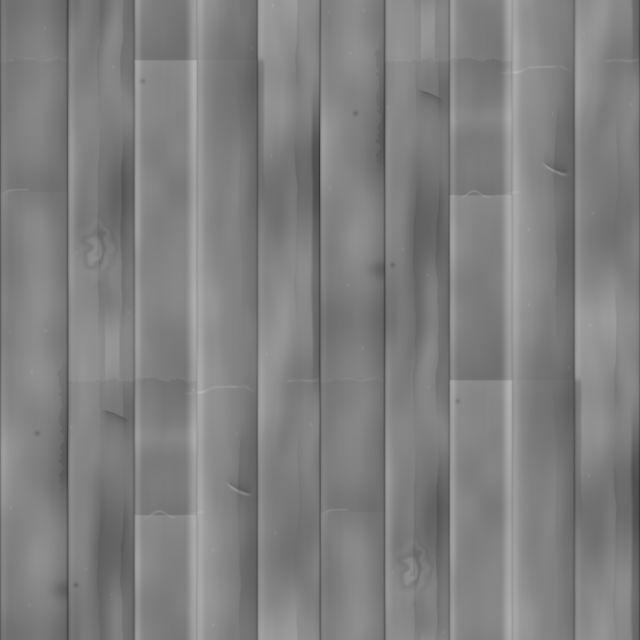
Write a WebGL 2 fragment shader that draws this texture map.

```glsl
#version 300 es
precision highp float;
// Grey height map of worn upright boards: a group of five boards is drawn twice
// across, the second group slid half the height so the map tiles both ways.
// Each board has a tone, blotches, cracks and ledges; seams and marks go on top.
#define EDGE 0.0016
#define BLOTCH 0.12
#define STREAK 0.09
#define GRAIN 0.008
#define SEAM_WIDTH 0.0018
#define SEAM_DEPTH 0.115
#define RIDGE_LIGHT 0.15
#define SEAM_DRIFT 0.004
#define LEDGE_FADE 9.0
#define SCRATCH_LIGHT 0.07

uniform vec2 u_resolution;
out vec4 fragColor;

const float SEAM[6] = float[6](0.0, 0.1035, 0.206, 0.304, 0.4, 0.5);
const float SEAM_DARK[6] = float[6](1.0, 1.1, 0.75, 0.45, 0.75, 1.0);
const float TONE[5] = float[5](0.52, 0.468, 0.497, 0.528, 0.512);
const float STREAKY[5] = float[5](0.15, 1.0, 0.1, 0.6, 1.0);
// Scratches: centre x, centre y, half length
const vec3 SCRATCH[5] = vec3[5](vec3(0.05, 0.091, 0.046), vec3(0.026, 0.298, 0.022),
    vec3(0.34, 0.609, 0.062), vec3(0.27, 0.803, 0.055), vec3(0.472, 0.59, 0.03));
const vec2 PIT[3] = vec2[3](vec2(0.057, 0.677), vec2(0.219, 0.127), vec2(0.116, 0.914));

float hash(vec2 p) { return fract(sin(dot(p, vec2(127.1, 311.7))) * 43758.5453); }

// Value noise that wraps vertically after a whole number of cells
float noise(vec2 p, float period) {
    vec2 i = floor(p), f = fract(p);
    f = f * f * (3.0 - 2.0 * f);
    float y0 = mod(i.y, period), y1 = mod(i.y + 1.0, period);
    return mix(mix(hash(vec2(i.x, y0)), hash(vec2(i.x + 1.0, y0)), f.x),
               mix(hash(vec2(i.x, y1)), hash(vec2(i.x + 1.0, y1)), f.x), f.y);
}

float bump(float d, float w) { return exp(-d * d / (w * w)); }
float rise(float d) { return smoothstep(-EDGE, EDGE, d); }
float span(float v, float a, float b, float soft) {
    return smoothstep(a - soft, a + soft, v) * (1.0 - smoothstep(b - soft, b + soft, v));
}
// Sharp on one side, fading out on the other
float lap(float d, float w) { return rise(d) * exp(-max(d, 0.0) / w); }
// Jump in height at one level, easing off above and below
float ledge(float v, float level) {
    float d = fract(v - level + 0.5) - 0.5;
    return mix(-1.0, 1.0, rise(d)) * exp(-abs(d) * LEDGE_FADE);
}

float board(int id, float x, float v) {
    float t = (x - SEAM[id]) / (SEAM[id + 1] - SEAM[id]);
    float seed = float(id) * 17.0;
    float wave = 0.011 * (noise(vec2(seed + 5.5, v * 9.0), 9.0) - 0.5)
               + 0.004 * (noise(vec2(seed + 8.5, v * 34.0), 34.0) - 0.5);
    float ragged = v + 0.007 * (noise(vec2(x * 70.0, 2.0), 64.0) - 0.5)
                     + 0.004 * (noise(vec2(x * 230.0, 5.0), 64.0) - 0.5);
    // Cracks open and close along their length
    float open = 0.15 + 1.1 * smoothstep(0.25, 0.85, noise(vec2(seed + t * 1.5, v * 11.0), 11.0));
    float lean = t + 0.5 * (noise(vec2(seed + 2.5, v * 8.0), 8.0) - 0.5);
    float g = TONE[id];
    g += BLOTCH * (id == 2 ? 0.5 : 1.0) * (noise(vec2(lean * 1.4 + seed, v * 7.0), 7.0) - 0.5);
    g += 0.4 * BLOTCH * (noise(vec2(lean * 2.6 + seed, v * 17.0), 17.0) - 0.5);
    g += STREAK * STREAKY[id] * (noise(vec2(lean * 4.0 + seed, v * 6.0), 6.0) - 0.5);
    g += GRAIN * (noise(vec2(t * 13.0 + seed, v * 14.0), 14.0) - 0.5);
    if (id == 0) {          // smooth, with a ragged stained right edge
        g -= 0.07 * smoothstep(0.55, 1.0, t);
        float torn = 0.007 * noise(vec2(3.0, v * 60.0), 60.0) + 0.006 * noise(vec2(6.0, v * 190.0), 190.0);
        g -= 0.035 * rise(x - 0.086 - torn) * span(v, 0.57, 0.76, 0.02);
        g -= 0.08 * bump(x - 0.096, 0.018) * bump(v - 0.921, 0.014);
        g += 0.01 * ledge(v, 0.3) - 0.008 * ledge(ragged, 0.094);
    } else if (id == 1) {   // split and knotted
        g -= 0.04 * open * lap(x - 0.152 - wave, 0.009);
        g -= 0.06 * open * lap(x - 0.188 - wave, 0.013);
        g += 0.07 * span(x, 0.161, 0.183, 0.002) * span(v, 0.5, 0.589, 0.04);
        g -= 0.014 * ledge(ragged, 0.594);
    } else if (id == 2) {   // flat lengths, light ridge at the right
        g += 0.05 * ledge(v, 0.094) - 0.02 * ledge(ragged, 0.594) + 0.04 * ledge(v, 0.805);
        g += 0.045 * bump(v - 0.685, 0.022);
        g += RIDGE_LIGHT * smoothstep(0.8, 0.97, t);
        g += 0.05 * bump(t - 0.04, 0.06);
    } else if (id == 3) {   // slopes from light to dark
        g += 0.09 * exp(-t * 5.0) - 0.05 * t;
        g -= 0.035 * open * lap(x - 0.372 - wave, 0.02);
        g -= 0.04 * smoothstep(0.7, 1.0, t);
        g += 0.006 * ledge(v, 0.094);
    } else {                // streaked, with deep splits on both sides
        g -= 0.1 * (1.0 - smoothstep(-0.003, 0.003, x - 0.411 - wave * 0.4)) * smoothstep(0.086, 0.1, v)
           * (1.0 - smoothstep(0.2, 0.36, v));
        g -= 0.1 * smoothstep(-0.003, 0.003, x - 0.488 - wave * 0.4) * span(v, 0.16, 0.57, 0.07);
        g -= 0.045 * open * lap(x - 0.463 - wave, 0.008);
    }
    return g;
}

// Scratches, pits, knot, lifted splinters and specks
float marks(vec2 p) {
    float g = 0.0;
    for (int i = 0; i < 5; i++) {
        vec2 d = p - SCRATCH[i].xy;
        d.y += 0.012 * (noise(vec2(p.x * 45.0, float(i)), 64.0) - 0.5);
        float worn = noise(vec2(p.x * 80.0, float(i) + 9.0), 64.0);
        g += SCRATCH_LIGHT * worn * bump(d.y, 0.002) * (1.0 - smoothstep(0.6, 1.0, abs(d.x) / SCRATCH[i].z));
    }
    for (int i = 0; i < 3; i++) g -= 0.09 * bump(length(p - PIT[i]), 0.004);
    vec2 k = (p - vec2(0.15, 0.39)) / vec2(0.021, 0.037);
    float r = length(k) + 0.7 * (noise(p * 80.0, 80.0) - 0.5);
    g += exp(-r * r * 0.9) * (0.05 * sin(r * 7.0 + k.x * 2.0) - 0.01);
    vec2 c = p - vec2(0.371, 0.768);
    float lip = c.y - 0.45 * c.x + 9.0 * c.x * c.x;
    float reach = 1.0 - smoothstep(0.01, 0.023, abs(c.x));
    g += reach * (0.1 * bump(lip, 0.0026) - 0.08 * lap(-lip - 0.002, 0.009));
    c = p - vec2(0.176, 0.646);
    lip = c.y - 0.4 * c.x - 5.0 * c.x * c.x;
    g -= 0.11 * lap(lip, 0.01) * (1.0 - smoothstep(0.01, 0.023, abs(c.x)));
    vec2 cell = floor(p * 32.0);
    vec2 spot = 0.2 + 0.6 * vec2(hash(cell + 3.1), hash(cell + 7.7));
    float speck = bump(length((fract(p * 32.0) - spot) * vec2(1.0, 0.7)), 0.055);
    return g + 0.04 * step(0.95, hash(cell + 1.3)) * speck;
}

void main() {
    vec2 uv = gl_FragCoord.xy / u_resolution;
    float group = floor(uv.x * 2.0);
    float x = uv.x - 0.5 * group;
    float v = fract(1.0 - uv.y + 0.5 * group);
    x += SEAM_DRIFT * (2.0 * group - 1.0) * sin(x * 6.2832);
    // Boards from left to right, each overlapping the last
    float shade = board(4, x + 0.5, v);
    for (int i = 0; i < 5; i++) shade = mix(shade, board(i, x, v), rise(x - SEAM[i]));
    shade += marks(vec2(x, v));
    for (int i = 0; i < 6; i++) {
        float d = x - SEAM[i];
        shade -= SEAM_DEPTH * SEAM_DARK[i] * bump(d, SEAM_WIDTH);
        shade -= 0.04 * SEAM_DARK[i] * lap(-d, 0.008) * (i == 3 ? 0.0 : 1.0);
        shade += 0.03 * bump(d - 0.006, 0.005);
    }
    fragColor = vec4(vec3(clamp(shade, 0.0, 1.0)), 1.0);
}
```
